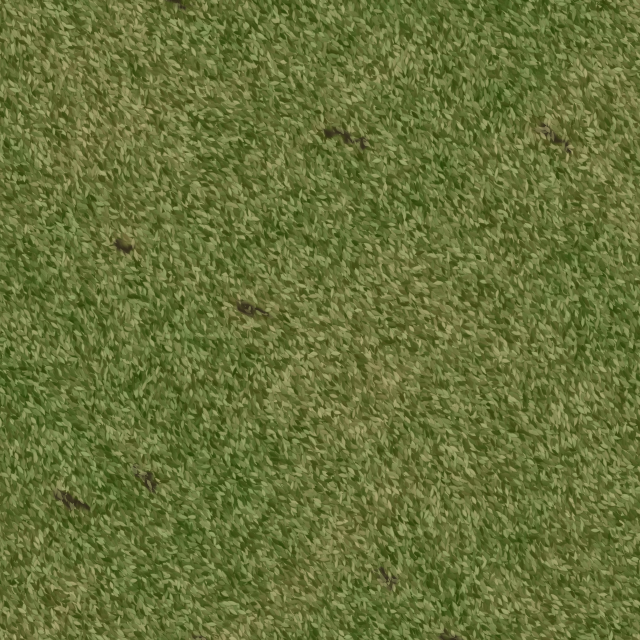
Reproduce this texture procedurally as a WebGL 1 fragment shader.

```glsl
precision highp float;
// A short mown lawn: overlapping soft grass blades, green and straw patches, a few bare scars.
uniform vec2 u_resolution;

vec2 hash2(vec2 p) {
  vec3 q = fract(p.xyx * vec3(0.1031, 0.1030, 0.0973));
  q += dot(q, q.yzx + 33.33);
  return fract((q.xx + q.yz) * q.zy);
}

// Layered, warped sines, roughly -1 to 1
float patches(vec2 p) {
  float sum = 0.0;
  float amp = 0.6;
  for (int i = 0; i < 4; i++) {
    p += 0.7 * sin(p.yx * 1.3 + vec2(1.7, 4.2));
    sum += amp * sin(p.x) * cos(p.y);
    p = mat2(1.2, 1.5, -1.5, 1.2) * p + 2.3;
    amp *= 0.65;
  }
  return sum;
}

// Coverage of a blade tapering to both ends, lying along x
float bladeCover(vec2 q, float halfLength, float halfWidth, float soft) {
  float taper = 1.0 - q.x * q.x / (halfLength * halfLength);
  return 1.0 - smoothstep(-soft, soft, abs(q.y) - halfWidth * taper);
}

// Paints layers of blades; x is tone from dark to light, y is hue from green to straw
vec2 grass(vec2 uv) {
  const float CELLS = 90.0;
  float soft = clamp(0.7 * CELLS / u_resolution.y, 0.13, 0.3);
  float lean = 2.25 + 0.35 * patches(uv * 9.0 + 5.0);
  vec2 paint = vec2(0.28, 0.0);
  for (int layer = 0; layer < 5; layer++) {
    float k = float(layer);
    vec2 p = uv * CELLS + k * vec2(0.37, 0.61);
    for (int j = -1; j <= 1; j++) {
      for (int i = -1; i <= 1; i++) {
        vec2 cell = floor(p) + vec2(float(i), float(j));
        vec2 seed = cell + k * vec2(131.0, 217.0);
        vec2 place = hash2(seed);
        vec2 shape = hash2(seed + 51.7);
        vec2 shade = hash2(seed + 93.1);
        float angle = lean + 1.1 * (shape.x + place.y - 1.0);
        float c = cos(angle);
        float s = sin(angle);
        mat2 turn = mat2(c, -s, s, c);
        vec2 d = p - cell - 0.1 - 0.8 * place;
        vec2 q = turn * d;
        float len = 0.52 + 0.24 * shape.y;
        float wid = 0.19 + 0.1 * shape.x;
        // Shadow cast to the lower right, then the blade itself
        float shadow = bladeCover(turn * (d + vec2(-0.14, 0.16)), len, wid, soft);
        paint.x *= 1.0 - 0.25 * shadow;
        float tone = -0.02 + 1.16 * shade.x + 0.3 * q.y * sign(c);
        vec2 blade = vec2(tone, 2.0 * shade.y - 1.0);
        paint = mix(paint, blade, bladeCover(q, len, wid, soft));
      }
    }
  }
  return paint;
}

// Ragged, sloping bare marks: x is bare soil, y is the dry rim around it
vec2 scars(vec2 uv) {
  vec2 p = uv * 5.0;
  p += 0.025 * sin(p.yx * 31.0 + 3.0 * sin(p * 17.0));
  vec2 mark = vec2(0.0);
  for (int j = -1; j <= 1; j++) {
    for (int i = -1; i <= 1; i++) {
      vec2 cell = floor(p) + vec2(float(i), float(j));
      vec2 place = hash2(cell + 7.3);
      vec2 kind = hash2(cell + 29.9);
      vec2 d = p - cell - place;
      float angle = -0.5 + 0.5 * (place.x - 0.5);
      d = mat2(cos(angle), -sin(angle), sin(angle), cos(angle)) * d;
      float len = 0.04 + 0.13 * kind.y;
      float dist = length(vec2(max(abs(d.x) - len, 0.0), d.y));
      float present = step(kind.x, 0.34);
      mark.x = max(mark.x, present * (1.0 - smoothstep(0.0, 0.055, dist)));
      mark.y = max(mark.y, present * (1.0 - smoothstep(0.03, 0.2, dist)));
    }
  }
  return mark;
}

void main() {
  vec2 uv = gl_FragCoord.xy / u_resolution.y;
  vec2 paint = grass(uv);
  vec2 scar = scars(uv);

  // Broad and small patches vary both light and dryness
  float broad = patches(uv * 6.0 + 1.0);
  float clump = patches(uv * 38.0);
  float tone = paint.x + 0.05 * broad + 0.09 * clump;
  float dry = 0.5 * paint.y + 0.7 * broad + 0.3 * clump + 0.5 * scar.y;

  // Olive ramp, pushed to fresh green or to straw
  vec3 color = mix(vec3(0.24, 0.29, 0.07), vec3(0.57, 0.60, 0.38), clamp(tone, -0.3, 1.25));
  color += dry * vec3(0.038, -0.004, 0.012);

  // Soil shows between the blades
  float bare = scar.x * (1.0 - 0.55 * smoothstep(0.35, 0.9, paint.x));
  color = mix(color, vec3(0.19, 0.16, 0.10), 0.85 * bare);
  gl_FragColor = vec4(clamp(color, 0.0, 1.0), 1.0);
}
```
